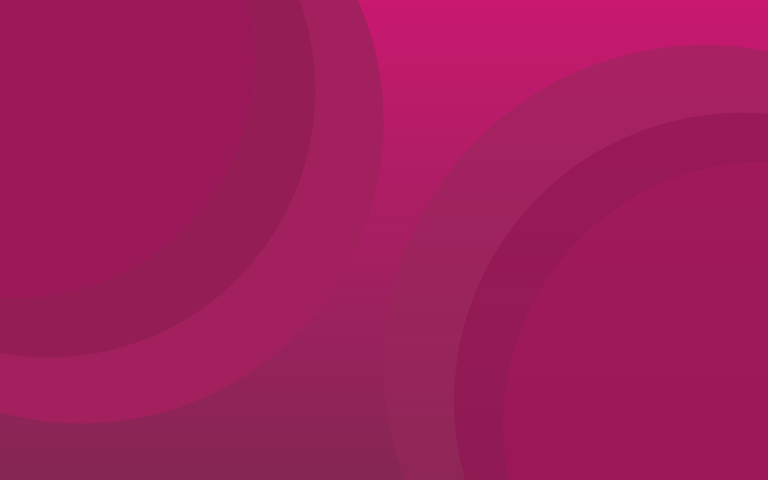
Reproduce this background procedurally as a Shadertoy shader.

```glsl
// Magenta gradient backdrop with two clusters of nested, offset discs.

// Vertical backdrop gradient
const vec3 SKY_TOP = vec3(0.785, 0.094, 0.440);
const vec3 SKY_BOTTOM = vec3(0.520, 0.150, 0.328);

// Discs: centre x, centre y, radius, in canvas heights; outermost first
const int DISC_COUNT = 6;
const vec3 DISCS[DISC_COUNT] = vec3[](
    vec3(0.171, 0.746, 0.628),
    vec3(0.100, 0.812, 0.557),
    vec3(0.035, 0.875, 0.496),
    vec3(1.469, 0.237, 0.669),
    vec3(1.546, 0.165, 0.600),
    vec3(1.596, 0.115, 0.548));

// Disc colours at the top and bottom of the canvas
const vec3 DISC_TOP[DISC_COUNT] = vec3[](
    vec3(0.635, 0.125, 0.367),
    vec3(0.585, 0.114, 0.338),
    vec3(0.604, 0.096, 0.345),
    vec3(0.675, 0.125, 0.390),
    vec3(0.618, 0.094, 0.350),
    vec3(0.640, 0.106, 0.365));
const vec3 DISC_BOTTOM[DISC_COUNT] = vec3[](
    vec3(0.635, 0.125, 0.367),
    vec3(0.585, 0.114, 0.338),
    vec3(0.604, 0.096, 0.345),
    vec3(0.562, 0.151, 0.345),
    vec3(0.562, 0.104, 0.330),
    vec3(0.606, 0.094, 0.345));

// Smooth coverage of a disc, one pixel wide at its rim
float discMask(vec2 point, vec3 disc, float pixel) {
    float rimDistance = length(point - disc.xy) - disc.z;
    return 1.0 - smoothstep(-0.5 * pixel, 0.5 * pixel, rimDistance);
}

void mainImage(out vec4 fragColor, in vec2 fragCoord) {
    float pixel = 1.0 / iResolution.y;
    vec2 point = fragCoord * pixel;

    // Backdrop
    vec3 color = mix(SKY_BOTTOM, SKY_TOP, point.y);

    // Layered discs
    for (int i = 0; i < DISC_COUNT; i++) {
        vec3 discColor = mix(DISC_BOTTOM[i], DISC_TOP[i], point.y);
        color = mix(color, discColor, discMask(point, DISCS[i], pixel));
    }

    fragColor = vec4(color, 1.0);
}
```
